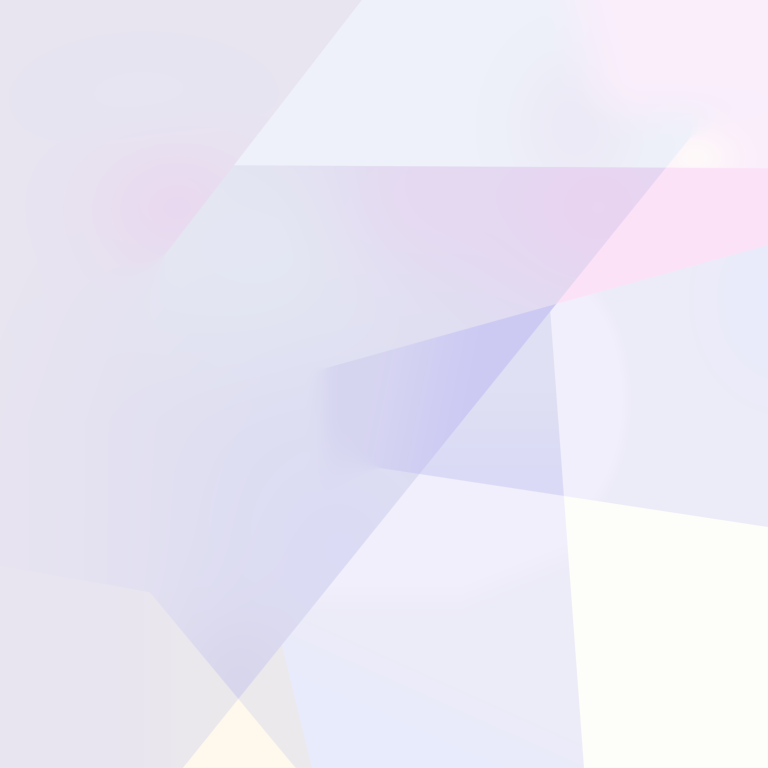
Write a Shadertoy shader that draws this background.

```glsl
// Pale folded-paper backdrop: soft pastel fields split by straight creases.
// Each crease is a ray: crisp ahead of its tip, dissolving into a fan behind it.
// Facets are mixed from crease masks and tinted by broad Gaussian glows.

// Crease tips and the points they run through (canvas units, y up)
const vec2 APEX = vec2(0.898, 0.820), FOOT = vec2(0.238, 0.000);
const vec2 HUB = vec2(0.716, 0.601), HUB_END = vec2(0.7604, 0.0);
const vec2 UPPER_TIP = vec2(0.215, 0.669), UPPER_END = vec2(0.471, 1.0);
const vec2 LEVEL_TIP = vec2(0.284, 0.785), LEVEL_END = vec2(1.0, 0.781);
const vec2 WING_TIP = vec2(0.4245, 0.5208), WING_END = vec2(1.0, 0.681);
const vec2 SHELF_TIP = vec2(0.495, 0.3906), SHELF_END = vec2(1.0, 0.3138);
const vec2 LOW_TIP = vec2(0.195, 0.229), LOW_END = vec2(0.385, 0.0);
const vec2 FAINT_END = vec2(0.0, 0.264);
const vec2 NOTCH_TIP = vec2(0.366, 0.164), NOTCH_END = vec2(0.406, 0.0);
const float FAN = 0.9;          // how fast a crease softens behind its tip

const vec3 MIST = vec3(0.870, 0.870, 0.945);
const vec3 PALE = vec3(0.908, 0.893, 0.943);
const vec3 ICE = vec3(0.895, 0.912, 0.953);
const vec3 FROST = vec3(0.933, 0.946, 0.980);
const vec3 DUSK = vec3(0.922, 0.914, 0.962);
const vec3 ROSE = vec3(0.915, 0.845, 0.940);
const vec3 LILAC = vec3(0.914, 0.828, 0.945);
const vec3 BLUSH = vec3(0.980, 0.932, 0.984);
const vec3 PINK = vec3(0.990, 0.887, 0.970);
const vec3 IRIS = vec3(0.800, 0.792, 0.952);
const vec3 IRIS_PALE = vec3(0.840, 0.835, 0.942);
const vec3 PERIWINKLE = vec3(0.856, 0.856, 0.963);
const vec3 HAZE = vec3(0.926, 0.920, 0.972);
const vec3 PEARL = vec3(0.944, 0.938, 0.985);
const vec3 SKY = vec3(0.908, 0.921, 0.987);
const vec3 IVORY = vec3(0.994, 0.994, 0.976);
const vec3 CREAM = vec3(1.000, 0.974, 0.928);
const vec3 STONE = vec3(0.922, 0.912, 0.924);

// 1 on the left of the ray from tip to end, 0 on its right
float crease(vec2 p, vec2 tip, vec2 end) {
    vec2 dir = normalize(end - tip);
    vec2 q = p - tip;
    float width = 0.8 / iResolution.y + FAN * max(0.0, -dot(q, dir));
    return smoothstep(-width, width, dot(q, vec2(-dir.y, dir.x)));
}

float glow(vec2 p, vec2 center, vec2 radius) {
    vec2 q = (p - center) / radius;
    return exp(-dot(q, q));
}

// Everything left of the long diagonal
vec3 leftSide(vec2 p, float aboveLevel, float aboveWing, float aboveShelf, float pastLow) {
    float leftUpper = crease(p, UPPER_TIP, UPPER_END);

    // broad mist, paler towards the left and top
    vec3 field = mix(PALE, MIST, smoothstep(-0.05, 0.38, p.x - 0.35 * max(p.y - 0.45, 0.0)));
    field = mix(field, PERIWINKLE, 0.8 * glow(p, vec2(0.44, 0.28), vec2(0.13, 0.15)));
    field = mix(field, vec3(0.842, 0.832, 0.918), 0.8 * glow(p, vec2(0.31, 0.11), vec2(0.09, 0.10)));

    // band under the level crease
    vec3 band = mix(field, ICE, 0.85 * glow(p, vec2(0.33, 0.68), vec2(0.22, 0.15)));
    band = mix(band, LILAC, 0.55 * glow(p, vec2(0.56, 0.75), vec2(0.13, 0.12)));
    band = mix(band, LILAC, 0.95 * glow(p, vec2(0.78, 0.73), vec2(0.15, 0.14)));

    // upper left facet
    vec3 corner = mix(field, PALE, smoothstep(0.55, 0.85, p.y));
    corner = mix(corner, ICE, 0.3 * glow(p, vec2(0.19, 0.87), vec2(0.10, 0.05)));
    corner = mix(corner, ROSE, 0.85 * glow(p, vec2(0.23, 0.73), vec2(0.10, 0.08)));

    // top facet
    vec3 top = mix(FROST, DUSK, 0.95 * glow(p, vec2(0.75, 0.835), vec2(0.085, 0.10)));
    top = mix(top, BLUSH, smoothstep(0.72, 0.83, p.x + 0.25 * (p.y - 0.9))
                          * smoothstep(0.81, 0.90, p.y));
    vec3 color = mix(mix(band, top, aboveLevel), corner, leftUpper);

    // violet wing between the two inner creases
    vec3 wing = mix(IRIS_PALE, IRIS, smoothstep(0.46, 0.62, p.x - 0.2 * (p.y - 0.45)));
    float wingMask = (1.0 - aboveWing) * aboveShelf * smoothstep(0.395, 0.445, p.x);
    color = mix(color, wing, wingMask);

    // lower left facet
    vec3 ground = mix(PALE, STONE, smoothstep(0.08, 0.34, p.x));
    return mix(color, ground, (1.0 - pastLow) * crease(p, LOW_TIP, FAINT_END));
}

// Everything right of the long diagonal
vec3 rightSide(vec2 p, float aboveLevel, float aboveWing, float aboveShelf, float pastLow) {
    float rightHub = crease(p, HUB, HUB_END);

    // pink facet and the blush above it
    vec3 blush = mix(BLUSH, vec3(0.995, 0.975, 0.975), glow(p, vec2(0.905, 0.795), vec2(0.05, 0.035)));
    vec3 upper = mix(PINK, blush, aboveLevel);

    // facets between wing and shelf
    vec3 inner = mix(PERIWINKLE, vec3(0.873, 0.877, 0.951), smoothstep(0.38, 0.50, p.y));
    float halo = length((p - vec2(0.72, 0.48)) / vec2(0.10, 0.17));
    vec3 outer = mix(PEARL, HAZE, smoothstep(0.85, 1.08, halo));
    outer = mix(outer, SKY, 0.9 * glow(p, vec2(1.02, 0.61), vec2(0.09, 0.11)));
    vec3 middle = mix(inner, outer, rightHub);

    // facets below the shelf
    vec3 lower = mix(HAZE, PEARL, smoothstep(0.19, 0.25, p.y - 0.4 * max(p.x - 0.60, 0.0)));
    lower = mix(lower, SKY, smoothstep(0.22, 0.06, p.y + 0.45 * (p.x - 0.42)));
    lower = mix(STONE, lower, crease(p, NOTCH_TIP, NOTCH_END));
    lower = mix(lower, IVORY, rightHub);
    lower = mix(CREAM, lower, pastLow);

    return mix(mix(lower, middle, aboveShelf), upper, aboveWing);
}

void mainImage(out vec4 fragColor, in vec2 fragCoord) {
    vec2 p = fragCoord / iResolution.xy;
    float aboveLevel = crease(p, LEVEL_TIP, LEVEL_END);
    float aboveWing = crease(p, WING_TIP, WING_END);
    float aboveShelf = crease(p, SHELF_TIP, SHELF_END);
    float pastLow = crease(p, LOW_TIP, LOW_END);
    vec3 color = mix(leftSide(p, aboveLevel, aboveWing, aboveShelf, pastLow),
                     rightSide(p, aboveLevel, aboveWing, aboveShelf, pastLow),
                     crease(p, APEX, FOOT));
    fragColor = vec4(color, 1.0);
}
```
